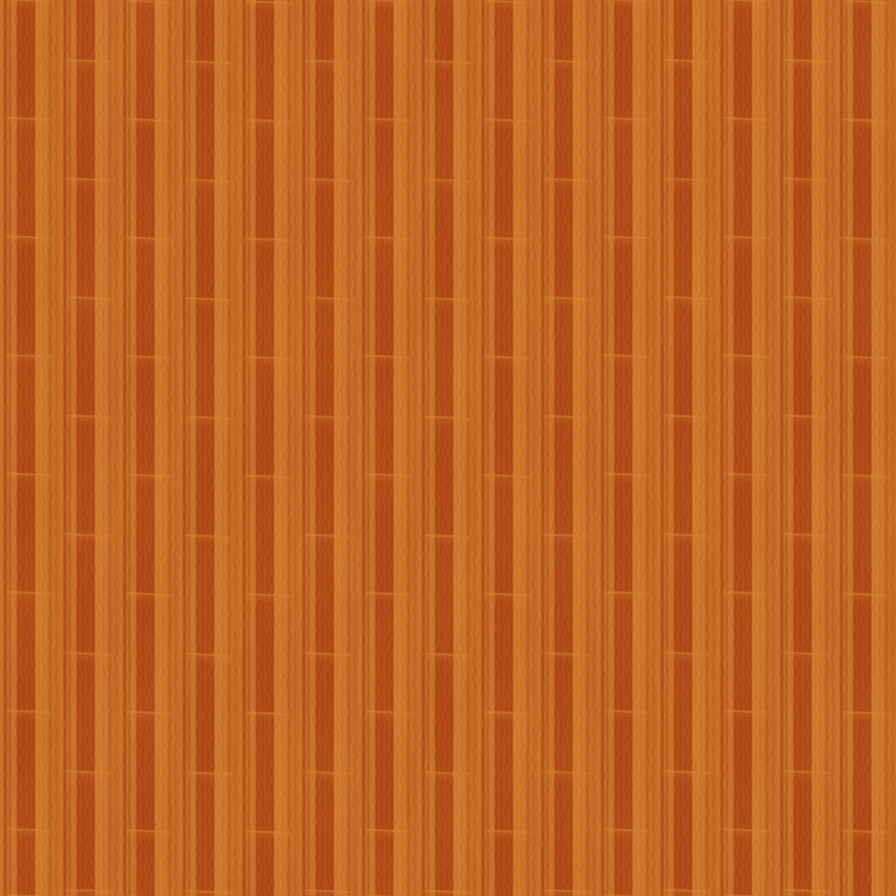
Give the GLSL for this texture, as a three.js fragment shader.

```glsl
// Upright bamboo-like slats: 15 columns, each a dark core flanked by pale and red stripes.
// Stripes are soft bands across a column; layered sines make wavy fibres, and thin pale
// joints cross the slats, staggered by half a step on every other column.
varying vec2 vUv;

const float TAU = 6.2831853;
const float COLUMNS = 15.0;

float hash(float n) {
  return fract(sin(n * 12.9898 + 4.1) * 43758.55);
}

// Soft stripe around a centre, 1 inside and 0 outside
float band(float x, float centre, float halfWidth) {
  return smoothstep(-0.018, 0.018, halfWidth - abs(x - centre));
}

// Wavy vertical fibres; whole frequencies keep them periodic
float fibres(vec2 p, float seed) {
  float sway = 0.13 * sin(TAU * (61.0 * p.y + seed)) + 0.10 * sin(TAU * (37.0 * p.y + 30.0 * p.x));
  float fine = sin(TAU * (180.0 * p.x + sway));
  float broad = sin(TAU * (105.0 * p.x - sway + 0.2 * sin(TAU * 9.0 * p.y)));
  float dashes = sin(TAU * (75.0 * p.x + 83.0 * p.y)) * sin(TAU * (135.0 * p.x - 29.0 * p.y));
  return 0.5 * fine + 0.25 * broad + 0.25 * dashes;
}

void main() {
  float column = mod(floor(vUv.x * COLUMNS), COLUMNS);
  float u = fract(vUv.x * COLUMNS);
  float seed = hash(column);

  // Stripe profile, from 0 (dark) to 1 (light)
  float tone = 0.76;
  tone = mix(tone, 0.22, band(u, 0.09, 0.026));
  tone = mix(tone, 0.40, band(u, 0.17, 0.018));
  tone = mix(tone, 0.88, band(u, 0.225, 0.018));
  tone = mix(tone, 0.15, band(u, 0.435, 0.155));
  tone = mix(tone, 0.93, band(u, 0.66, 0.06));
  tone = mix(tone, 0.84, band(u, 0.76, 0.04));
  tone = mix(tone, 0.46, band(u, 0.845, 0.020));
  tone = mix(tone, 0.52, band(u, 0.94, 0.016));

  // Fibre grain and slow fading along each slat
  tone += 0.13 * fibres(vUv, seed);
  tone += 0.03 * sin(TAU * (4.0 * vUv.y + seed));

  // Joints: distance below the nearest one, wrapped from bottom to top
  float stagger = mod(column, 2.0) * 0.0661;
  float tilt = 0.003 * (u - 0.5) + 0.003 * (seed - 0.5);
  float down = fract(1.0 - vUv.y - 0.0016 - stagger - tilt + 0.033) - 0.033;
  float below = down - 0.1323 * clamp(floor(down / 0.1323 + 0.5), 0.0, 7.0);
  float span = smoothstep(0.06, 0.18, u) * (1.0 - smoothstep(0.80, 0.92, u));
  float ridge = 1.0 - smoothstep(0.0004, 0.0022, abs(below));
  float glow = smoothstep(-0.002, 0.001, below) * (1.0 - smoothstep(0.001, 0.012, below));

  vec3 darkRust = vec3(0.67, 0.265, 0.08);
  vec3 paleAmber = vec3(0.81, 0.49, 0.185);
  vec3 jointColor = vec3(0.84, 0.50, 0.19);
  vec3 color = mix(darkRust, paleAmber, clamp(tone, 0.0, 1.05));
  color = mix(color, jointColor, span * (0.42 * ridge + 0.20 * glow));
  gl_FragColor = vec4(color, 1.0);
}
```
